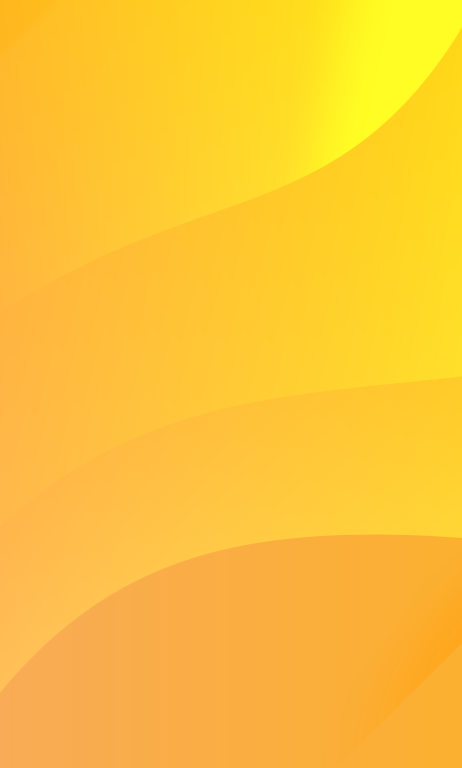
Reproduce this background procedurally as a Shadertoy shader.

```glsl
#define GLOW_START 0.66
#define GLOW_END 0.86
#define FOLD_OFFSET 0.436
#define FOLD_WIDTH 0.14
#define CORNER_SIZE 0.075
#define DIAGONAL 0.599

// Smooth curve through five evenly spaced heights (forward differences)
float curve(float x, float first, vec4 rest) {
    vec4 d1 = rest - vec4(first, rest.xyz);
    vec3 d2 = d1.yzw - d1.xyz;
    vec2 d3 = d2.yz - d2.xy;
    float d4 = d3.y - d3.x;
    float t = 4.0 * x;
    float c2 = t * (t - 1.0) / 2.0;
    float c3 = c2 * (t - 2.0) / 3.0;
    float c4 = c3 * (t - 3.0) / 4.0;
    return first + t * d1.x + c2 * d2.x + c3 * d3.x + c4 * d4;
}

// Antialiased coverage of the region where the field is positive
float cover(float field) {
    return clamp(0.5 + field / fwidth(field), 0.0, 1.0);
}

// Sideways gradient that changes with depth below the upper edge
vec3 band(vec3 left, vec3 right, vec3 fade, float x, float depth) {
    return mix(left, right, x) + fade * max(depth, 0.0);
}

// Golden sky with a bright yellow glow at the upper right
vec3 skyColor(vec2 uv) {
    float drop = 1.0 - uv.y;
    float s = uv.x * (1.0 + 0.48 * drop);
    vec3 color = mix(vec3(1.0, 0.73, 0.15), vec3(1.0, 0.935, 0.09), s);
    color += vec3(0.0, -0.04 * (1.0 - uv.x), 0.25) * drop;
    color = mix(color, vec3(1.0, 1.0, 0.14), smoothstep(GLOW_START, GLOW_END, s) * 0.9);
    float corner = DIAGONAL * uv.x + drop;
    float shade = 1.0 - smoothstep(CORNER_SIZE - 0.012, CORNER_SIZE + 0.012, corner);
    return color - vec3(0.0, 0.012, 0.035) * shade;
}

// Orange foreground with a shaded diagonal fold
vec3 groundColor(vec2 uv) {
    vec3 color = mix(vec3(0.975, 0.672, 0.335), vec3(0.985, 0.69, 0.185), uv.x);
    float fold = DIAGONAL * uv.x - uv.y - FOLD_OFFSET;
    float shade = smoothstep(-FOLD_WIDTH, 0.0, fold) * smoothstep(0.68, 1.0, uv.x);
    shade *= 1.0 - cover(fold);
    return mix(color, vec3(1.0, 0.655, 0.12), shade);
}

void mainImage(out vec4 fragColor, in vec2 fragCoord) {
    vec2 uv = fragCoord / iResolution.xy;

    // Depth below each wave edge
    float upper = curve(uv.x, 0.594, vec4(0.674, 0.731, 0.8015, 0.964)) - uv.y;
    float middle = curve(uv.x, 0.314, vec4(0.418, 0.470, 0.494, 0.510)) - uv.y;
    float lower = curve(uv.x, 0.098, vec4(0.229, 0.2865, 0.3035, 0.2995)) - uv.y;

    vec3 upperColor = band(vec3(1.0, 0.705, 0.25), vec3(1.0, 0.845, 0.09),
                           vec3(0.0, 0.07, 0.17), uv.x, upper);
    vec3 middleColor = band(vec3(1.0, 0.71, 0.295), vec3(1.0, 0.797, 0.155),
                            vec3(0.0, 0.2, 0.25), uv.x, middle);

    // Layers from back to front
    vec3 color = skyColor(uv);
    color = mix(color, upperColor, cover(upper));
    color = mix(color, middleColor, cover(middle));
    color = mix(color, groundColor(uv), cover(lower));
    fragColor = vec4(clamp(color, 0.0, 1.0), 1.0);
}
```
